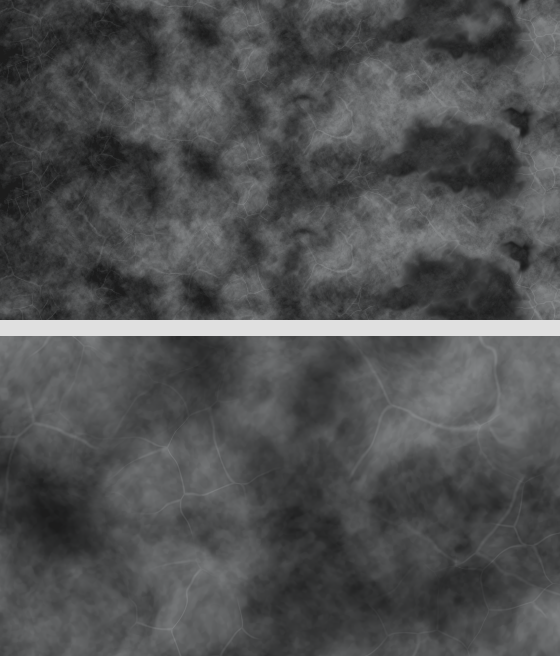
Top, the full canvas; bottom, a detail of the centre.
A Shadertoy shader for this texture:

```glsl
vec3 hash3(vec2 cell) {
    vec3 q = fract(vec3(cell.xyx) * vec3(0.1031, 0.1030, 0.0973));
    q += dot(q, q.yxz + 33.33);
    return fract((q.xxy + q.yzz) * q.zyx);
}

// x: soft cellular value, y: distance to the cell border; tiles vertically
vec2 cellular(vec2 p, float period, float seed) {
    vec2 id = floor(p);
    float nearest = 9.0, second = 9.0, sum = 0.0, total = 0.0;
    for (int j = -1; j <= 1; j++)
    for (int i = -1; i <= 1; i++) {
        vec2 cell = id + vec2(i, j);
        vec3 h = hash3(vec2(cell.x, mod(cell.y, period)) + seed);
        float d = length(cell + h.xy - p);
        float weight = exp(-6.0 * d * d);
        sum += weight * h.z;
        total += weight;
        second = min(second, max(nearest, d));
        nearest = min(nearest, d);
    }
    return vec2(sum / total, second - nearest);
}

float clouds(vec2 p) {
    float sum = 0.0, amp = 0.15, freq = 3.0;
    for (int i = 0; i < 6; i++) {
        sum += amp * (cellular(p * freq, freq, 17.0 + freq).x - 0.5);
        freq *= 2.0;
        amp *= 0.74;
    }
    return sum;
}

// Fine scratches stretched along one direction
float fibres(vec2 p, float angle, float seed) {
    float c = cos(angle), s = sin(angle);
    vec2 along = mat2(c, -s, s, c) * p;
    return cellular(along * vec2(7.0, 42.0) + 40.0, 512.0, seed).x - 0.5;
}

// Soft ellipse: centre in xy, radii in zw
float blob(vec2 p, vec4 shape, float wrap) {
    vec2 d = p - shape.xy;
    d.y -= wrap * round(d.y);
    d /= shape.zw;
    return exp(-dot(d, d));
}

const vec4 darkPatches[12] = vec4[12](
    vec4(1.53, 0.12, 0.14, 0.14), vec4(1.08, 0.24, 0.12, 0.11),
    vec4(1.13, 0.97, 0.15, 0.17), vec4(2.46, 0.97, 0.30, 0.09),
    vec4(2.30, 0.67, 0.15, 0.07), vec4(2.15, 0.42, 0.11, 0.12),
    vec4(1.88, 0.53, 0.14, 0.15), vec4(3.32, 0.30, 0.28, 0.20),
    vec4(3.70, 0.12, 0.22, 0.28), vec4(3.45, 0.05, 0.26, 0.10),
    vec4(3.93, 0.49, 0.12, 0.10), vec4(3.03, 0.19, 0.16, 0.09));
const vec4 lightPatches[5] = vec4[5](
    vec4(1.27, 0.17, 0.13, 0.24), vec4(2.04, 0.47, 0.07, 0.19),
    vec4(3.05, 0.64, 0.60, 0.30), vec4(3.60, 0.62, 0.35, 0.20),
    vec4(4.03, 0.30, 0.22, 0.16));
const vec4 edgeGlows[4] = vec4[4](
    vec4(0.06, 0.12, 0.16, 0.14), vec4(0.64, 0.17, 0.18, 0.09),
    vec4(0.72, 2.36, 0.16, 0.07), vec4(3.54, 2.20, 0.20, 0.07));

void mainImage(out vec4 fragColor, in vec2 fragCoord) {
    // One vertical repeat of the cloth is one unit tall
    vec2 p = fragCoord / (0.418 * iResolution.y);
    vec2 warp = vec2(cellular(p * 5.0, 5.0, 3.0).x, cellular(p * 6.0, 6.0, 61.0).x) - 0.5;
    vec2 fray = vec2(cellular(p * 14.0, 14.0, 211.0).x, cellular(p * 13.0, 13.0, 307.0).x) - 0.5;
    vec2 ragged = p + warp * 0.11 + fray * 0.07;
    float fog = clouds(p + warp * 0.04);

    // Dark left side, paler middle, dim band at each repeat
    float tone = mix(0.235, 0.345, smoothstep(0.7, 1.4, ragged.x));
    tone -= 0.075 * blob(ragged, vec4(0.55, 0.10, 0.75, 0.33), 1.0);
    tone -= 0.06 * exp(-ragged.x * ragged.x * 40.0);
    tone -= 0.09 * blob(ragged, vec4(2.5, 0.20, 0.95, 0.11), 1.0);

    // Bleached and dyed patches, crisper towards the right
    float pale = 0.0, dye = 0.0;
    for (int i = 0; i < 5; i++) pale = max(pale, blob(ragged, lightPatches[i], 1.0));
    for (int i = 0; i < 12; i++) dye = max(dye, blob(ragged, darkPatches[i], 1.0));
    tone += 0.11 * pale;
    float crisp = smoothstep(0.18, 0.72, dye + fog * 2.2);
    dye = mix(dye * 0.85, crisp * 0.92, smoothstep(2.6, 3.1, p.x));
    tone = mix(tone, 0.155, dye);
    for (int i = 0; i < 4; i++) tone += 0.18 * blob(ragged, edgeGlows[i], 0.0);
    tone += fog * mix(1.05, 0.65, dye);

    // Crossing scratches of the cloth
    float scratch = fibres(p, 1.05, 5.0) + fibres(p, 2.2, 43.0) + fibres(p, 0.45, 87.0);
    tone += 0.032 * scratch * (1.0 - 0.5 * dye);

    // A few faint creases along cell borders
    float pixel = 1.0 / (0.418 * iResolution.y);
    for (int i = 0; i < 2; i++) {
        float freq = 3.0 + 4.0 * float(i);
        float border = cellular((p + warp * 0.07 + fray * 0.03) * freq, freq, 90.0 + freq).y;
        float line = 1.0 - smoothstep(0.0, 0.03 + 1.5 * freq * pixel, border);
        float worn = smoothstep(0.5, 0.8, cellular(p * 4.0, 4.0, 130.0 + freq).x);
        tone += 0.06 * line * worn * (1.0 - dye);
    }

    tone = clamp(tone, 0.11, 0.52);
    fragColor = vec4(tone * vec3(0.985, 1.0, 1.01), 1.0);
}
```
